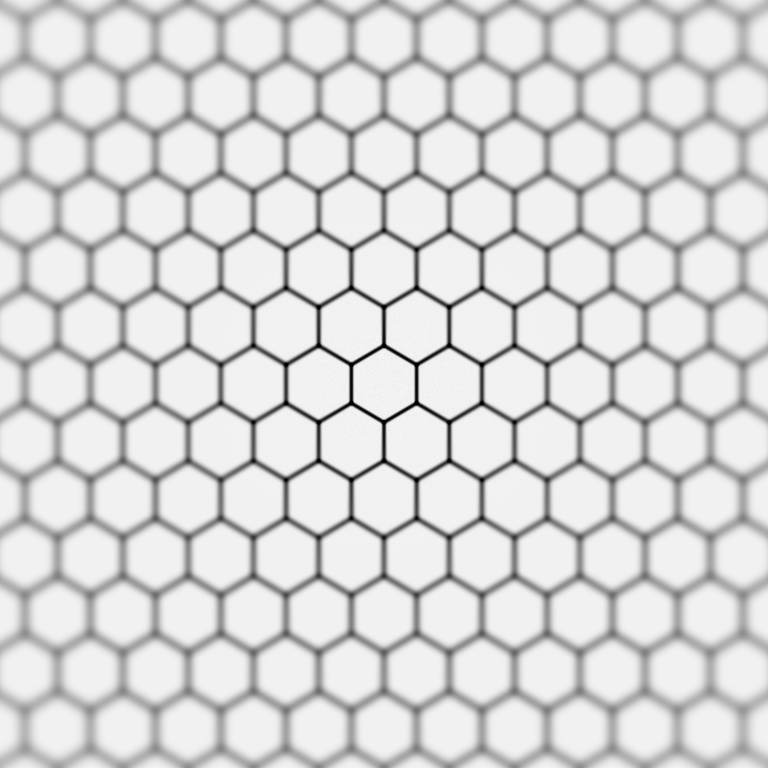
Write a Shadertoy shader that draws this pattern.

```glsl
// Honeycomb of thin black lines, sharp in the middle and defocused outward.

const float CELL_RADIUS = 0.05;          // centre to top corner, in canvas units
const vec2  LATTICE = vec2(1.7, 3.0);    // repeat of the grid, in cell radii
const float LINE_HALF_WIDTH = 0.046;     // in cell radii
const float MIN_BLUR = 0.008;            // blur sigma at the centre
const float BLUR_GROWTH = 0.215;         // added sigma per canvas unit
const float PAPER = 0.947;
const float GRAIN = 0.022;
const float GRAIN_REACH = 0.22;
const float GRAIN_CELLS = 512.0;

float hash(vec2 p) {
    vec3 q = fract(vec3(p.xyx) * 0.1031);
    q += dot(q, q.yzx + 33.33);
    return fract((q.x + q.y) * q.z);
}

// Smooth approximation of the error function
float erfApprox(float x) {
    x = clamp(x, -3.5, 3.5);
    return tanh(x * (1.1284 + 0.1009 * x * x));
}

// Gaussian-blurred coverage of the interval [lo, hi] around zero
float blurredSpan(float lo, float hi, float sigma) {
    float k = 0.70711 / sigma;
    return 0.5 * (erfApprox(hi * k) - erfApprox(lo * k));
}

// Gaussian-blurred line segment from a to b
float blurredSegment(vec2 p, vec2 a, vec2 b, float sigma) {
    vec2 dir = normalize(b - a);
    vec2 rel = p - a;
    float along = dot(rel, dir);
    float across = dir.x * rel.y - dir.y * rel.x;
    return blurredSpan(-along, length(b - a) - along, sigma)
         * blurredSpan(across - LINE_HALF_WIDTH, across + LINE_HALF_WIDTH, sigma);
}

// Offset from the nearest cell centre
vec2 cellOffset(vec2 p) {
    vec2 even = mod(p + 0.5 * LATTICE, LATTICE) - 0.5 * LATTICE;
    vec2 odd = mod(p, LATTICE) - 0.5 * LATTICE;
    return dot(even, even) < dot(odd, odd) ? even : odd;
}

// Corners of the cell, counted around from the right
vec2 corner(int i) {
    float angle = radians(30.0 + 60.0 * float(i));
    return vec2(cos(angle) * LATTICE.x / sqrt(3.0), sin(angle));
}

void mainImage(out vec4 fragColor, in vec2 fragCoord) {
    vec2 uv = (fragCoord - 0.5 * iResolution.xy) / iResolution.y;
    float radius = length(uv);
    float pixel = 1.0 / (iResolution.y * CELL_RADIUS);
    float sigma = length(vec2(MIN_BLUR + BLUR_GROWTH * radius, 0.3 * pixel));

    // Outline of the cell plus the spokes leaving its corners
    vec2 p = cellOffset(uv / CELL_RADIUS);
    float ink = 0.0;
    for (int i = 0; i < 6; i++) {
        vec2 a = corner(i);
        ink += blurredSegment(p, a, corner(i + 1), sigma);
        ink += blurredSegment(p, a, 2.0 * a, sigma);
    }

    // Fine paper grain, visible only where the focus is sharp
    float grain = hash(floor((uv + 0.5) * GRAIN_CELLS)) - 0.5;
    float paper = PAPER + GRAIN * grain * (1.0 - smoothstep(0.0, GRAIN_REACH, radius));

    fragColor = vec4(vec3(paper * (1.0 - clamp(ink, 0.0, 1.0))), 1.0);
}
```
